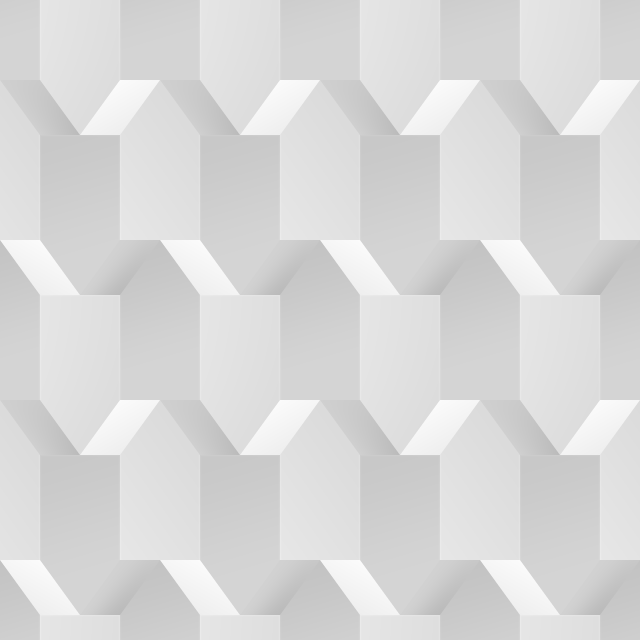
Give the GLSL for this pattern, as a Shadertoy shader.

```glsl
// Folded-paper relief: interlocking upright panels in pale grey, joined by
// slanted bevels, four columns and two pairs of rows whose tones swap.
// Each row is mirrored about its column centre and shaded with soft gradients.

const float BEVEL = 0.344; // bevel height as a fraction of a row

// Upright panel: u runs left to right, v runs top to bottom
float panelTone(float u, float v, bool lit, bool house) {
    if (lit) return house ? 0.87 + 0.035 * v - 0.025 * u
                          : 0.9 - 0.03 * u - 0.02 * v * v;
    float top = house ? 0.762 : 0.783;
    return mix(top, 0.832, smoothstep(-0.1, 0.85, v + 0.15 * (u - 0.5)));
}

// Slanted bevel: w runs from the upper panel to the lower one, d downwards
float bevelTone(float w, float d, bool lit, bool even) {
    if (lit) return 0.985 - 0.03 * d - 0.022 * w;
    return even ? 0.815 - 0.085 * (1.0 - w) * (0.25 + 0.75 * d)
                : 0.82 - 0.09 * smoothstep(0.0, 1.0, w) * (0.4 + 0.6 * d);
}

float relief(vec2 uv) {
    vec2 p = vec2(uv.x, 1.0 - uv.y) * 4.0 - vec2(0.0, 0.5);
    bool even = mod(floor(p.y), 2.0) < 0.5;
    float x = fract(p.x);
    float t = fract(p.y);
    float side = abs(x - 0.5);
    float arrowU = 2.0 * x - 0.5;
    float houseU = 2.0 * fract(x + 0.25);

    // Zigzag band: tip of the panel above, bevel, then gable of the house
    if (t < BEVEL) {
        float d = t / BEVEL;
        float slant = 4.0 * side + d;
        if (slant < 1.0) return panelTone(arrowU, t + 1.0 - BEVEL, even, false);
        if (slant > 2.0) return panelTone(houseU, t, even, true);
        return bevelTone(slant - 1.0, d, (x > 0.5) == even, even);
    }

    // Straight part, with a faint light on the folded edges
    bool arrow = side < 0.25;
    float tone = arrow ? panelTone(arrowU, t - BEVEL, !even, false)
                       : panelTone(houseU, t, even, true);
    float edge = abs(side - 0.25);
    if (arrow) edge = min(edge, t - BEVEL);
    return tone + 0.018 * (1.0 - smoothstep(0.002, 0.012, edge));
}

void mainImage(out vec4 fragColor, in vec2 fragCoord) {
    // Average a 4 by 4 grid of samples to smooth the edges
    float sum = 0.0;
    for (int j = 0; j < 4; j++) {
        for (int i = 0; i < 4; i++) {
            vec2 offset = (vec2(i, j) + 0.5) / 4.0 - 0.5;
            sum += relief((fragCoord + offset) / iResolution.xy);
        }
    }
    fragColor = vec4(vec3(sum / 16.0), 1.0);
}
```
